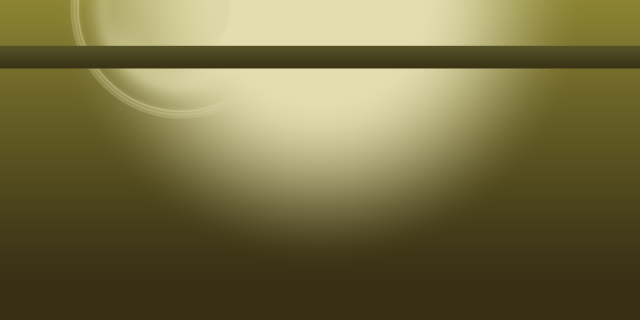
Give the GLSL for this background, as a WebGL 2 fragment shader.

```glsl
#version 300 es
precision highp float;

uniform vec2 u_resolution;
out vec4 outColor;

const vec3 CREAM = vec3(0.89, 0.87, 0.69);

// Soft line of a given half width around a radius
float ringLine(float r, float radius, float halfWidth) {
    float d = (r - radius) / halfWidth;
    return exp(-d * d);
}

// Olive fade with a wide round light hanging from the top edge
vec3 backdrop(vec2 p) {
    float rise = pow(clamp((p.y - 0.13) / 0.87, 0.0, 1.0), 1.12);
    vec3 olive = mix(vec3(0.22, 0.19, 0.08), vec3(0.55, 0.52, 0.20), rise);
    float glow = 1.0 - smoothstep(0.30, 0.84, length(p - vec2(1.0, 1.0)));
    return mix(olive, CREAM, glow);
}

// Glassy lens: thin rims, a pale disc and a bright lower crescent
vec3 addLens(vec3 color, vec2 p) {
    vec2 offset = p - vec2(0.565, 0.974);
    float r = length(offset);
    vec2 dir = offset / max(r, 0.001);
    float lit = smoothstep(-0.15, 0.7, dot(dir, vec2(-0.75, -0.66)));
    float below = smoothstep(-0.1, 0.9, -dir.y);

    float disc = 1.0 - smoothstep(0.20, 0.33, r);
    color = mix(color, CREAM, 0.22 * disc);
    color = mix(color, CREAM, 0.45 * below * ringLine(r, 0.215, 0.055));
    color = mix(color, CREAM, 0.22 * lit * ringLine(r, 0.245, 0.025));

    // Faint inner step
    float core = 1.0 - smoothstep(0.145, 0.165, r);
    color = mix(color, vec3(0.72, 0.69, 0.43), 0.12 * core);

    // Outer rims, fading as they turn to the right
    float band = smoothstep(0.305, 0.325, r) * (1.0 - smoothstep(0.338, 0.346, r));
    color = mix(color, CREAM, 0.16 * lit * band);
    for (int i = 0; i < 3; i++) {
        float k = float(i);
        float strength = 0.38 - 0.10 * k;
        color = mix(color, CREAM, strength * lit * ringLine(r, 0.322 + 0.010 * k, 0.0035));
    }
    return color;
}

// Dark horizontal bar, shaded from top to bottom
vec3 addBar(vec3 color, float y, float pixel) {
    float low = 0.786;
    float high = 0.857;
    float cover = smoothstep(low - pixel, low + pixel, y)
                * (1.0 - smoothstep(high - pixel, high + pixel, y));
    float t = clamp((y - low) / (high - low), 0.0, 1.0);
    vec3 shade = mix(vec3(0.22, 0.19, 0.08), vec3(0.34, 0.33, 0.16), t);
    return mix(color, shade, cover);
}

void main() {
    // Canvas height is one unit; x is scaled to span two
    vec2 p = gl_FragCoord.xy / u_resolution * vec2(2.0, 1.0);
    vec3 color = addLens(backdrop(p), p);
    color = addBar(color, p.y, 0.6 / u_resolution.y);
    outColor = vec4(color, 1.0);
}
```
